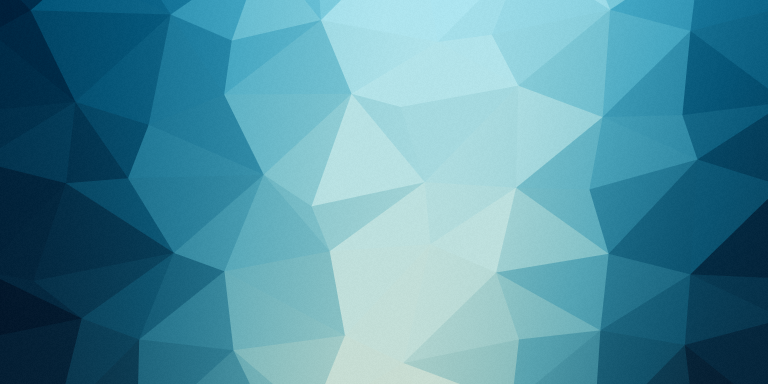
Write a Shadertoy shader that draws this background.

```glsl
#define CELL vec2(0.235, 0.205)
#define OFFSET vec2(0.65, 0.55)
#define JITTER 0.31
#define FACET_CONTRAST 0.42
#define INNER_GRADIENT 0.3
#define PEAK_LEVEL 6.1
#define GRAIN 0.018
#define GRAIN_ROWS 384.0

// Palette from deep navy to pale aqua
const vec3 RAMP[7] = vec3[7](
    vec3(0.00, 0.06, 0.14), vec3(0.01, 0.17, 0.27), vec3(0.04, 0.33, 0.45),
    vec3(0.15, 0.49, 0.60), vec3(0.31, 0.65, 0.73), vec3(0.52, 0.77, 0.80),
    vec3(0.73, 0.88, 0.88));

vec3 rampColor(float level) {
    level = clamp(level, 0.0, 5.999);
    int step0 = int(level);
    return mix(RAMP[step0], RAMP[step0 + 1], fract(level));
}

// Layered sines give each mesh corner its own offset
vec2 wobble(vec2 id) {
    vec2 phase = vec2(dot(id, vec2(2.37, 4.11)), dot(id, vec2(3.91, 1.73)));
    return 0.6 * sin(phase + vec2(0.8, 2.1)) + 0.4 * sin(phase.yx * 2.3 + 1.4);
}

vec2 corner(vec2 id) {
    return (id + OFFSET + JITTER * wobble(id)) * CELL;
}

// Slanted beam of light, wider toward the top
vec3 beamColor(vec2 p, float levelShift) {
    float center = mix(1.016, 1.224, p.y);
    float side = p.x - center;
    float width = side < 0.0 ? mix(0.58, 0.90, p.y) : mix(0.60, 0.73, p.y);
    float glow = exp(-side * side / (width * width));
    vec3 heightTint = vec3(-0.10, 0.03, 0.11) * (p.y - 0.5);
    return rampColor(PEAK_LEVEL * glow + levelShift) + heightTint * sqrt(glow);
}

// Signed distance from an edge, positive on its left
float edgeDistance(vec2 p, vec2 a, vec2 b) {
    vec2 along = normalize(b - a);
    return dot(p - a, vec2(-along.y, along.x));
}

// Facet color in rgb, edge coverage in alpha
vec4 facet(vec2 p, vec2 a, vec2 b, vec2 c) {
    float inside = min(edgeDistance(p, a, b),
                       min(edgeDistance(p, b, c), edgeDistance(p, c, a)));
    float coverage = clamp(inside * iResolution.y + 0.5, 0.0, 1.0);
    vec2 middle = (a + b + c) / 3.0;
    float shift = 0.6 * sin(dot(middle, vec2(41.0, 67.0)))
                + 0.4 * sin(dot(middle, vec2(-83.0, 29.0)));
    vec3 color = beamColor(mix(middle, p, INNER_GRADIENT), FACET_CONTRAST * shift);
    return vec4(color * coverage, coverage);
}

float grain(vec2 p) {
    vec2 cell = floor(p * GRAIN_ROWS);
    return fract(sin(dot(cell, vec2(12.99, 78.23))) * 43758.5) - 0.5;
}

void mainImage(out vec4 fragColor, in vec2 fragCoord) {
    vec2 p = fragCoord / iResolution.y;
    vec2 home = floor(p / CELL - OFFSET);
    vec4 total = vec4(0.0);

    // Split each nearby quad along its shorter diagonal
    for (int y = -1; y <= 1; y++) {
        for (int x = -1; x <= 1; x++) {
            vec2 id = home + vec2(x, y);
            vec2 a = corner(id);
            vec2 b = corner(id + vec2(1.0, 0.0));
            vec2 c = corner(id + vec2(1.0, 1.0));
            vec2 d = corner(id + vec2(0.0, 1.0));
            if (distance(a, c) < distance(b, d)) {
                total += facet(p, a, b, c) + facet(p, a, c, d);
            } else {
                total += facet(p, a, b, d) + facet(p, b, c, d);
            }
        }
    }

    vec3 color = total.a > 0.001 ? total.rgb / total.a : beamColor(p, 0.0);
    color += GRAIN * grain(p);
    fragColor = vec4(clamp(color, 0.0, 1.0), 1.0);
}
```
